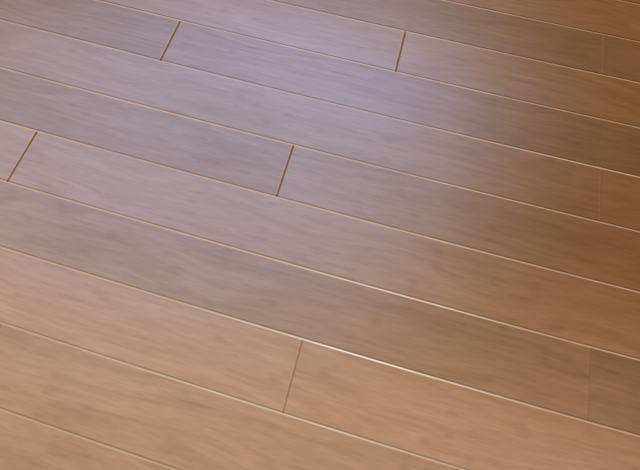
Give the GLSL for this texture, as a Shadertoy shader.

```glsl
#define PLANK_LENGTH 10.8
#define JOINT_START -7.54
#define SEAM_WIDTH 0.0022
#define JOINT_WIDTH 0.0018
#define GRAIN_AMOUNT 0.19
#define TONE_VARIATION 0.05
#define ROW_CONTRAST 0.065
#define SHEEN_AMOUNT 0.92
#define OAK_LIGHT vec3(0.70, 0.55, 0.432)
#define OAK_DARK vec3(0.475, 0.322, 0.185)
#define SHEEN_COLOR vec3(0.645, 0.59, 0.632)
#define SEAM_COLOR vec3(0.80, 0.67, 0.55)

float hash(vec2 p) {
    vec3 q = fract(p.xyx * 0.1031);
    q += dot(q, q.yzx + 33.33);
    return fract((q.x + q.y) * q.z);
}

float noise(vec2 p) {
    vec2 i = floor(p), f = fract(p);
    f = f * f * (3.0 - 2.0 * f);
    return mix(mix(hash(i), hash(i + vec2(1, 0)), f.x),
               mix(hash(i + vec2(0, 1)), hash(i + vec2(1, 1)), f.x), f.y);
}

// Soft bell with separate radii; higher power gives a flatter top
float glow(vec2 p, vec2 radius, float power) {
    p /= radius;
    return exp(-pow(dot(p, p), power));
}

// Smooth line of the given half width
float line(float d, float halfWidth) {
    float soft = 0.7 / iResolution.y + 0.001;
    return 1.0 - smoothstep(halfWidth - soft, halfWidth + soft, abs(d));
}

// Wood figure: fine fibres, broad bands and sparse dark flecks
float woodGrain(vec2 board, float seed) {
    vec2 p = board + vec2(seed * 37.0, seed * 19.0);
    float bend = noise(p * vec2(0.8, 2.0));
    float bands = noise(vec2(p.x * 0.6, p.y * 7.0 + bend * 5.0));
    float fibres = noise(vec2(p.x * 2.2, p.y * 22.0 + bend * 6.0));
    float pores = noise(vec2(p.x * 8.0, p.y * 44.0));
    float flecks = smoothstep(0.74, 0.95, noise(p * vec2(4.0, 11.0)));
    return bands * 0.36 + fibres * 0.36 + pores * 0.28 - 0.49 - flecks * 0.22;
}

void mainImage(out vec4 fragColor, in vec2 fragCoord) {
    // Screen position in canvas heights, measured down from the top
    vec2 p = vec2(fragCoord.x, iResolution.y - fragCoord.y) / iResolution.y;

    // Perspective floor with slight lens bow: x runs along the boards, y counts rows
    float bow = 0.013 * p.x * (1.362 - p.x);
    float depth = 0.1351 - 0.0033 * p.x + 0.0715 * p.y;
    vec2 board = vec2(p.x - 1.33, 0.871 + 0.332 * p.x - p.y + bow) / depth;
    float row = floor(board.y);

    // Boards staggered by thirds, slightly uneven
    float start = JOINT_START + PLANK_LENGTH / 3.0 * mod(row, 3.0)
                + 0.55 * cos(0.9 * (row - 6.7)) - 0.19 * cos(1.571 * row);
    float along = (board.x - start) / PLANK_LENGTH;
    float seed = hash(vec2(floor(along) + 5.0, row + 11.0));

    // Wood, darker toward the upper right and on alternate rows past the front
    float slope = 0.42 * p.x + 0.75 * (1.0 - p.y) - 0.05;
    vec3 color = mix(OAK_LIGHT, OAK_DARK, smoothstep(0.2, 0.96, slope));
    float parity = row < 1.0 ? 0.2 : mod(row, 2.0) - 0.5;
    float tone = TONE_VARIATION * (seed - 0.5) + ROW_CONTRAST * parity;
    float grain = woodGrain(board, seed);
    vec3 finish = 1.0 + tone + GRAIN_AMOUNT * grain * vec3(0.85, 1.0, 1.15);
    color *= finish;

    // Window light: wide haze with a steeper right side and a cool core
    vec2 offset = p - vec2(0.58, 0.21);
    vec2 reach = vec2(offset.x > 0.0 ? 0.53 : 0.96, offset.y > 0.0 ? 0.49 : 0.42);
    float haze = SHEEN_AMOUNT * glow(offset, reach, 1.7);
    color = mix(color, SHEEN_COLOR * mix(vec3(1.0), finish, 0.7), haze);
    vec2 core = p - vec2(0.70, 0.17);
    core.y -= 0.24 * core.x;
    color += vec3(0.02, 0.035, 0.08) * glow(core, vec2(0.36, 0.11), 1.0);

    // End joints: dark gap with a pale edge, fainter to the front and right
    float jointGap = (along - round(along)) * PLANK_LENGTH * depth;
    float jointFade = mix(0.85, 0.4, smoothstep(0.35, 0.7, p.y))
                    * (1.0 - 0.7 * smoothstep(0.95, 1.25, p.x));
    color = mix(color, SEAM_COLOR, 0.35 * jointFade * line(jointGap + 0.003, JOINT_WIDTH));
    color = mix(color, OAK_DARK * 0.9, jointFade * line(jointGap, JOINT_WIDTH));

    // Long seams: shadow above a pale bevel that glints near the middle
    float seamGap = (board.y - round(board.y)) * depth;
    float wear = 0.55 + 0.35 * noise(vec2(board.x * 1.3, round(board.y) * 7.0));
    float glint = glow(p - vec2(0.78, 0.75), vec2(0.32, 0.17), 1.0);
    vec3 bevel = mix(SEAM_COLOR, vec3(0.96, 0.90, 0.83), glint);
    bevel = mix(color * 1.15, bevel, 0.45 + 0.55 * smoothstep(0.0, 0.5, p.y));
    color = mix(color, color * 0.74, 0.65 * line(seamGap - 0.0036, SEAM_WIDTH));
    color = mix(color, bevel, min(wear + glint * 0.3, 1.0) * line(seamGap, SEAM_WIDTH));

    fragColor = vec4(color, 1.0);
}
```
